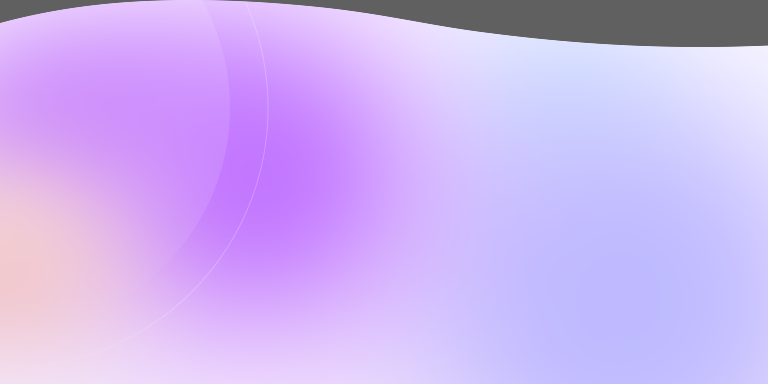
Write a Shadertoy shader that draws this background.

```glsl
// Lengths are in canvas heights, origin at the lower left
const vec3 GREY       = vec3(0.376);
const vec3 BASE_LOW   = vec3(0.96, 0.92, 0.99);
const vec3 BASE_HIGH  = vec3(0.985, 0.975, 1.0);
const vec3 ICE        = vec3(0.80, 0.90, 1.0);
const vec3 PERIWINKLE = vec3(0.748, 0.730, 1.0);
const vec3 ORCHID     = vec3(0.785, 0.505, 0.985);
const vec3 VIOLET     = vec3(0.762, 0.465, 1.0);
const vec3 PEACH      = vec3(0.945, 0.785, 0.805);

const vec2  CIRCLE_CENTRE = vec2(0.021, 0.719);
const float DISC_RADIUS   = 0.578;
const float RING_RADIUS   = 0.677;
const float RING_WIDTH    = 0.003;
const float DISC_ALPHA    = 0.11;
const float RING_ALPHA    = 0.20;

const float WAVE_CREST_X = 0.495;
const float WAVE_HALF    = 1.328;
const float WAVE_AMP     = 0.0612;
const float WAVE_DROP    = 0.0225;

const float PI = 3.14159;

// Soft elliptical glow: 1 at the centre, fading past its radii
float glow(vec2 p, vec2 centre, vec2 radii, float power) {
    return exp(-pow(length((p - centre) / radii), power));
}

// Height of the wavy upper edge
float waveHeight(float x) {
    float phase = (x - WAVE_CREST_X) / WAVE_HALF * PI;
    phase += 0.15 * smoothstep(0.8, 1.8, phase) * sin(phase);
    float left = max(1.0 - x / WAVE_CREST_X, 0.0);
    return 1.0 - WAVE_AMP * (1.0 - cos(phase)) - WAVE_DROP * left * left * left;
}

vec3 gradientMesh(vec2 p) {
    vec3 color = mix(BASE_LOW, BASE_HIGH, smoothstep(0.0, 0.9, p.y));
    color = mix(color, ICE, 0.7 * glow(p, vec2(1.46, 0.73), vec2(0.30, 0.28), 2.0));
    color = mix(color, PERIWINKLE, glow(p, vec2(1.62, 0.22), vec2(0.57, 0.58), 2.8));
    color = mix(color, ORCHID, 0.95 * glow(p, vec2(0.20, 0.68), vec2(0.48, 0.32), 2.3));
    color = mix(color, VIOLET, glow(p, vec2(0.66, 0.54), vec2(0.47, 0.43), 2.2));
    return mix(color, PEACH, glow(p, vec2(-0.02, 0.32), vec2(0.36, 0.28), 2.3));
}

void mainImage(out vec4 fragColor, in vec2 fragCoord) {
    vec2 p = fragCoord / iResolution.y;
    float pixel = 1.0 / iResolution.y;
    vec3 color = gradientMesh(p);

    // Translucent disc, fading towards its lower edge
    float dist = length(p - CIRCLE_CENTRE);
    float disc = smoothstep(0.5 * pixel, -0.5 * pixel, dist - DISC_RADIUS);
    color = mix(color, vec3(1.0), DISC_ALPHA * disc * smoothstep(0.15, 0.55, p.y));

    // Thin outer ring; coverage keeps its weight at low resolution
    float ringDist = abs(dist - RING_RADIUS) - 0.5 * RING_WIDTH;
    float ring = smoothstep(0.5 * pixel, -0.5 * pixel, ringDist);
    color = mix(color, vec3(1.0), RING_ALPHA * ring * smoothstep(-0.05, 0.25, p.y));

    // Grey band above the wave
    float above = smoothstep(-0.5 * pixel, 0.5 * pixel, p.y - waveHeight(p.x));
    fragColor = vec4(mix(color, GREY, above), 1.0);
}
```
